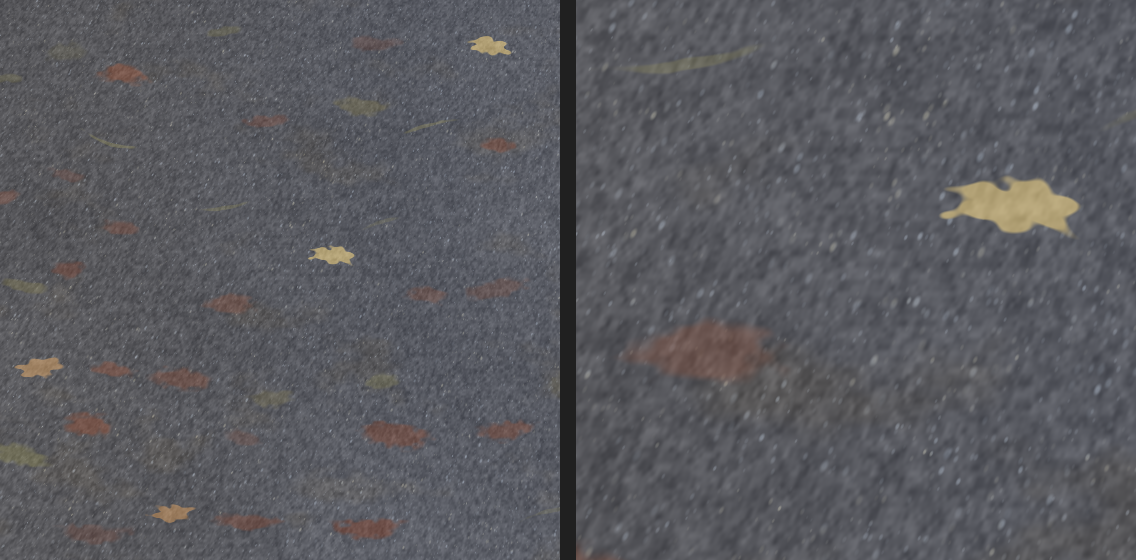
Left, the full canvas; right, a detail of the centre.
Give the GLSL for this texture, as a Shadertoy shader.

```glsl
// Worn blue-grey asphalt seen at a slant, strewn with flattened autumn leaves.
// Layered value noise makes the grain, jittered cells hold the pale chips,
// and a loop scatters ragged ellipses as rust, olive and a few cream leaves.

float hash(vec2 p) {
    return fract(sin(dot(p, vec2(127.1, 311.7))) * 43758.5453);
}

float noise(vec2 p) {
    vec2 i = floor(p), f = fract(p);
    f = f * f * (3.0 - 2.0 * f);
    return mix(mix(hash(i), hash(i + vec2(1, 0)), f.x),
               mix(hash(i + vec2(0, 1)), hash(i + vec2(1, 1)), f.x), f.y);
}

float fbm(vec2 p) {
    float sum = 0.0, amp = 0.5;
    for (int i = 0; i < 4; i++) {
        sum += amp * noise(p);
        p = mat2(0.8, 0.6, -0.6, 0.8) * p * 2.03 + 7.3;
        amp *= 0.5;
    }
    return sum;
}

// Small soft stone chips: one jittered candidate per cell
float chips(vec2 p, float density) {
    vec2 home = floor(p);
    float light = 0.0;
    for (int y = -1; y <= 1; y++)
    for (int x = -1; x <= 1; x++) {
        vec2 cell = home + vec2(x, y);
        if (hash(cell + 3.7) > density) continue;
        vec2 center = cell + 0.2 + 0.6 * vec2(hash(cell), hash(cell + 19.1));
        float radius = mix(0.22, 0.52, hash(cell + 41.3));
        vec2 d = (p - center) * vec2(1.15, 0.85);
        float bright = mix(0.25, 1.0, pow(hash(cell + 8.9), 2.0));
        light = max(light, bright * smoothstep(radius, radius * 0.2, length(d)));
    }
    return light;
}

// Blends one leaf over the ground; grain shows through worn leaves
vec3 addLeaf(vec3 ground, vec2 p, float id, float grain) {
    vec2 center = fract(id * vec2(0.7549, 0.5698) + vec2(0.13, 0.37));
    center += 0.08 * (vec2(hash(vec2(id, 1.0)), hash(vec2(id, 2.0))) - 0.5);
    center.x = pow(max(center.x, 0.0), 1.2);

    float kind = hash(vec2(id, 3.0)), tone = hash(vec2(id, 4.0));
    float tilt = 0.35 * (hash(vec2(id, 5.0)) - 0.5);
    vec2 size = vec2(mix(0.026, 0.052, hash(vec2(id, 6.0))),
                     mix(0.008, 0.019, hash(vec2(id, 7.0))));
    size *= mix(1.12, 0.8, center.y);
    vec3 tint = mix(vec3(0.44, 0.31, 0.28), vec3(0.50, 0.36, 0.31), tone);
    float opacity = mix(0.4, 0.95, hash(vec2(id, 8.0)));
    float soft = 0.32, lobes = 0.0;

    if (id < 3.5) {            // fresh, crisp, lobed leaves
        size = vec2(0.034, 0.014);
        tint = mix(vec3(0.58, 0.42, 0.33), vec3(0.74, 0.69, 0.49), tone);
        opacity = 0.95; soft = 0.12; lobes = 0.2;
    } else if (kind > 0.78) {  // thin stalks and blades
        size.y = 0.0032;
        tilt *= 2.2;
        tint = vec3(0.49, 0.48, 0.38);
        opacity *= 0.8;
    } else if (kind > 0.57) {  // faded olive leaves
        tint = mix(vec3(0.43, 0.41, 0.33), vec3(0.50, 0.49, 0.36), tone);
        opacity *= 0.75;
    }

    vec2 q = p - center;
    q = mat2(cos(tilt), -sin(tilt), sin(tilt), cos(tilt)) * q;
    q.y += 1.5 * (tone - 0.5) * q.x * q.x / size.x * 0.2;
    vec2 e = q / size;
    float r = length(e);
    if (r > 2.0) return ground;
    r += 0.65 * (noise(p * vec2(85, 130) + id) - 0.5);
    r += lobes * sin(6.0 * atan(e.y, e.x) + id);
    float cover = opacity * smoothstep(1.0 + soft, 1.0 - soft, r);
    float mottle = 0.1 * (fbm(p * vec2(40, 70) + id) - 0.47);
    return mix(ground, tint + mottle + 0.6 * grain, cover);
}

void mainImage(out vec4 fragColor, in vec2 fragCoord) {
    vec2 p = fragCoord / iResolution.xy;

    // Slanted view: grain gets finer towards the top
    vec2 road = vec2((p.x - 0.5) * (1.0 + 0.35 * p.y), p.y * (1.0 + 0.25 * p.y));
    vec2 sheared = vec2(road.x - 0.35 * road.y, road.y);

    // Broad stains, cooler and lighter to the right
    float stain = fbm(p * vec2(3.0, 5.0) + 2.0) - 0.47;
    vec3 color = mix(vec3(0.345, 0.345, 0.36), vec3(0.355, 0.365, 0.398),
                     smoothstep(0.1, 0.8, p.x + 0.15 * stain));
    color += 0.07 * stain;
    float warm = smoothstep(0.55, 0.75, fbm(p * vec2(9, 16) + 31.0));
    color += warm * vec3(0.018, 0.008, -0.012);

    // Fine grain, slightly stretched along the slope
    float grain = 0.10 * (noise(sheared * vec2(190, 115)) - 0.5)
                + 0.07 * (noise(sheared * vec2(330, 230) + 50.0) - 0.5)
                + 0.03 * (noise(road * vec2(70, 50)) - 0.5);
    color += grain;

    // Pale chips, some bluish and some yellowish
    vec3 chipTint = mix(vec3(0.9, 1.0, 1.08), vec3(1.1, 1.05, 0.8),
                        smoothstep(0.5, 0.8, noise(road * 45.0)));
    color += 0.19 * chips(sheared * vec2(125, 100), 0.13) * chipTint;
    color += 0.10 * chips(sheared * vec2(185, 140) + 70.0, 0.2) * chipTint;

    for (int i = 0; i < 38; i++) color = addLeaf(color, p, float(i), grain);

    fragColor = vec4(clamp(color, 0.0, 1.0), 1.0);
}
```
